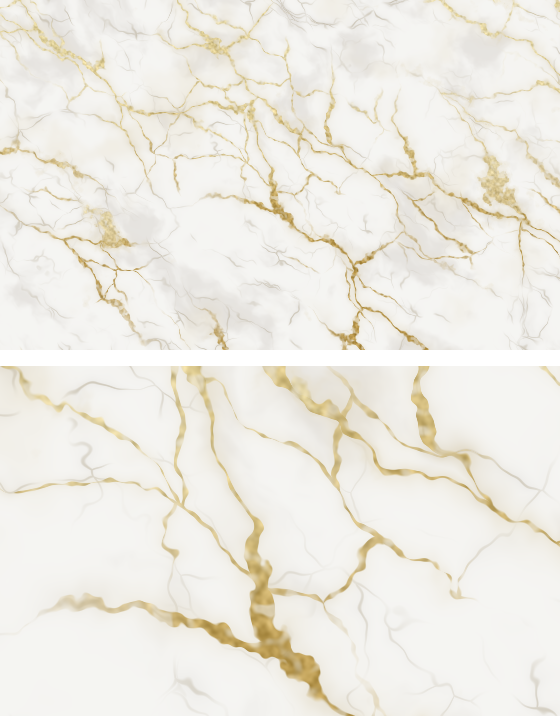
Top: the whole. Bottom: its middle third, enlarged.
Give the GLSL for this texture, as a WebGL 2 fragment shader.

```glsl
#version 300 es
precision highp float;

#define VEIN_ANGLE 0.74
#define GOLD_FREQ vec2(2.2, 5.4)
#define BRANCH_FREQ vec2(4.6, 8.6)
#define HAIR_FREQ vec2(10.0, 15.0)
#define GOLD_WIDTH 0.0095
#define PATCH_LEVEL 0.50
#define WHITE vec3(0.962, 0.960, 0.950)
#define GREY vec3(0.845, 0.828, 0.808)
#define STAIN vec3(0.89, 0.85, 0.75)
#define OCHRE vec3(0.69, 0.55, 0.24)
#define PALE_GOLD vec3(0.88, 0.82, 0.60)

uniform vec2 u_resolution;
out vec4 fragColor;

vec2 hash2(vec2 c) {
    vec2 h = vec2(dot(c, vec2(127.1, 311.7)), dot(c, vec2(269.5, 183.3)));
    return fract(sin(h) * 43758.5);
}

float gradDot(vec2 cell, vec2 f, vec2 corner) {
    return dot(hash2(cell + corner) * 2.0 - 1.0, f - corner);
}

float noise(vec2 p) {
    vec2 c = floor(p), f = p - c;
    vec2 s = f * f * f * (f * (f * 6.0 - 15.0) + 10.0);
    float low = mix(gradDot(c, f, vec2(0, 0)), gradDot(c, f, vec2(1, 0)), s.x);
    float high = mix(gradDot(c, f, vec2(0, 1)), gradDot(c, f, vec2(1, 1)), s.x);
    return mix(low, high, s.y);
}

float fbm(vec2 p) {
    float sum = 0.0, amp = 1.0;
    for (int i = 0; i < 4; i++) {
        sum += amp * noise(p);
        p = mat2(1.6, 1.2, -1.2, 1.6) * p + 5.3;
        amp *= 0.5;
    }
    return sum;
}

vec2 noise2(vec2 p) {
    return vec2(noise(p), noise(p + 31.7));
}

// Distance to the nearest border of stretched Voronoi cells, in canvas units
float crackle(vec2 p, vec2 freq) {
    vec2 q = p * freq, c = floor(q), f = q - c, site = vec2(8.0);
    for (int y = -1; y <= 1; y++)
    for (int x = -1; x <= 1; x++) {
        vec2 o = vec2(x, y);
        vec2 r = o + hash2(c + o) - f;
        if (dot(r, r) < dot(site, site)) site = r;
    }
    float border = 8.0;
    for (int y = -2; y <= 2; y++)
    for (int x = -2; x <= 2; x++) {
        vec2 o = vec2(x, y);
        vec2 r = o + hash2(c + o) - f;
        vec2 gap = r - site;
        if (dot(gap, gap) > 1e-5) {
            vec2 n = normalize(gap);
            border = min(border, dot(0.5 * (site + r), n) / length(n * freq));
        }
    }
    return border;
}

float stroke(float dist, float halfWidth) {
    float px = 1.0 / u_resolution.y;
    return 1.0 - smoothstep(max(halfWidth - px, 0.0), halfWidth + px, dist);
}

void main() {
    vec2 p = gl_FragCoord.xy / u_resolution.y;
    float sideBias = smoothstep(0.75, 1.0, gl_FragCoord.x / u_resolution.x);

    // Axes along and across the veins, then bent from broad to jagged
    float ca = cos(VEIN_ANGLE), sa = sin(VEIN_ANGLE);
    vec2 g = vec2(ca * p.x - sa * p.y, sa * p.x + ca * p.y) + 3.0;
    vec2 w = g + 0.09 * noise2(g * 3.0) + 0.04 * noise2(g * 9.0 + 4.0);
    w += 0.02 * noise2(g * 24.0 + 8.0) + 0.007 * noise2(g * 60.0 + 2.0);

    // Clouded stone
    float cloud = fbm(w * vec2(3.4, 5.0) + 17.0);
    float mottle = fbm(w * vec2(11.0, 15.0) + 41.0);
    vec3 color = mix(WHITE, GREY, 0.5 * smoothstep(0.0, 0.55, cloud + 0.5 * mottle));
    color = mix(color, STAIN, 0.25 * smoothstep(0.1, 0.5, fbm(g * 4.0 + 63.0)));

    float trunk = crackle(w, GOLD_FREQ);
    float branch = crackle(w + 11.0, BRANCH_FREQ);
    float hair = crackle(w + 0.012 * noise2(g * 40.0) + 23.0, HAIR_FREQ);

    // Broken grey veins with soft shadows
    float breaks = smoothstep(-0.2, 0.25, noise(g * 17.0 + 5.0));
    float fade = breaks * smoothstep(-0.1, 0.3, noise(w * 5.0 + 71.0));
    float hairFade = breaks * smoothstep(-0.08, 0.3, noise(w * 4.0 + 83.0));
    float shadow = 0.24 * breaks * exp(-trunk / 0.012) + 0.3 * fade * exp(-branch / 0.009);
    color = mix(color, GREY * 0.97, shadow + 0.25 * hairFade * exp(-hair / 0.006));
    float greyLine = max(0.4 * breaks * stroke(trunk, 0.0013), 0.55 * fade * stroke(branch, 0.0015));
    greyLine = max(greyLine, 0.5 * hairFade * stroke(hair, 0.0012));
    color = mix(color, vec3(0.72, 0.68, 0.59), greyLine);

    // Gold runs: beaded trunks, thin branches, flakes that cling to them
    float run = noise(w * vec2(1.1, 3.0) + 52.0) + 0.1 * sideBias;
    float keep = smoothstep(-0.08, 0.08, run);
    float swell = smoothstep(-0.2, 0.45, noise(w * 6.0 + 95.0) + 0.7 * noise(w * 17.0 + 3.0));
    float rough = 0.006 * noise(g * 50.0) + 0.006 * noise(g * 100.0);
    float width = mix(0.0015, GOLD_WIDTH, swell) * mix(0.4, 1.0, keep);
    float gold = keep * stroke(trunk + rough * (0.25 + swell), width);
    float branchKeep = smoothstep(0.03, 0.2, run + 0.5 * noise(w * 5.0 + 29.0));
    gold = max(gold, 0.85 * branchKeep * stroke(branch + 0.5 * rough, 0.001 + 0.0025 * swell));
    float patchField = fbm(w * vec2(2.8, 6.5) + 7.0) + 0.15 * sideBias;
    patchField += 0.4 * fbm(g * 26.0) + 0.25 * exp(-trunk / 0.02) - 0.1;
    float flakes = smoothstep(PATCH_LEVEL, PATCH_LEVEL + 0.12, patchField);
    gold = max(gold, 0.75 * flakes);
    gold *= mix(0.35, 0.95, smoothstep(-0.3, 0.05, noise(g * 70.0 + 13.0)));

    // Warm stain beside the gold, then the foil itself
    float halo = keep * exp(-trunk / 0.012) + 0.6 * branchKeep * exp(-branch / 0.007);
    halo += 0.5 * smoothstep(PATCH_LEVEL - 0.2, PATCH_LEVEL, patchField);
    color = mix(color, STAIN, 0.55 * min(halo, 1.0));
    float height = p.y + 0.4 * noise(g * 5.0 + 37.0) + 0.2 * flakes;
    float glitter = noise(g * 80.0) + 0.8 * noise(g * 150.0);
    vec3 foil = mix(OCHRE, PALE_GOLD, smoothstep(0.1, 0.95, height)) + 0.2 * glitter;
    color = mix(color, foil, gold);

    fragColor = vec4(clamp(color, 0.0, 1.0), 1.0);
}
```
